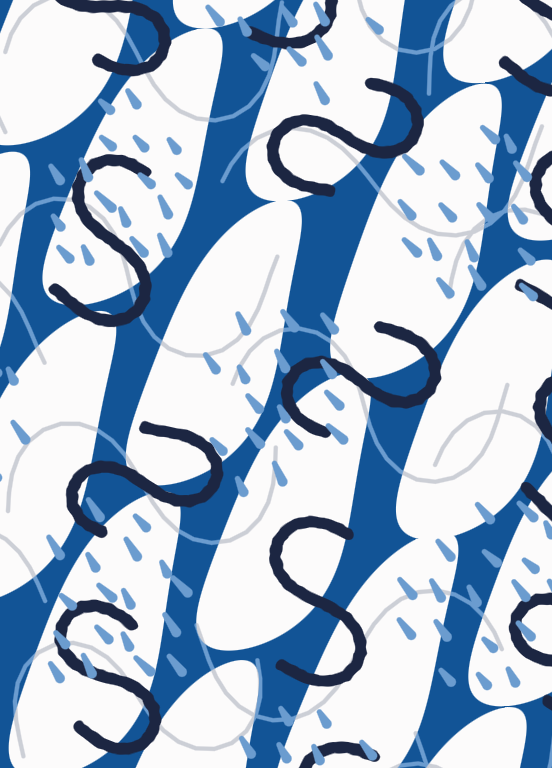
Reproduce this pattern procedurally as a Shadertoy shader.

```glsl
#define PAPER vec3(0.99, 0.985, 0.985)
#define BLUE vec3(0.07, 0.33, 0.59)
#define NAVY vec3(0.11, 0.15, 0.26)
#define GREY vec3(0.80, 0.81, 0.84)
#define SKY vec3(0.42, 0.61, 0.81)
#define BLOB_HEIGHT 0.185
#define BLOB_WIDTH 0.078
#define THICK 0.0076
#define THIN 0.0028
#define DASH_CELL 0.05
#define CLUSTER_RADIUS 0.115
#define STEPS 24

const float TAU = 6.2832;

vec2 hash2(vec2 p) {
    return fract(sin(vec2(dot(p, vec2(127.1, 311.7)), dot(p, vec2(269.5, 183.3)))) * 43758.5);
}

vec2 direction(float angle) { return vec2(cos(angle), sin(angle)); }

// x: distance to the segment, y: position along it
vec2 segment(vec2 p, vec2 a, vec2 b) {
    vec2 ab = b - a;
    float along = clamp(dot(p - a, ab) / dot(ab, ab), 0.0, 1.0);
    return vec2(length(p - a - ab * along), along);
}

float cover(float dist) {
    return clamp(0.5 - dist * iResolution.y / 1.3, 0.0, 1.0);
}

// Slanted beans with a heavy foot, on a skewed lattice
float blobField(vec2 p) {
    mat2 lattice = mat2(0.098, -0.221, 0.254, 0.154);
    vec2 origin = vec2(0.189, 0.776);
    vec2 base = round(inverse(lattice) * (p - origin));
    float field = 9.0;
    for (int j = -1; j <= 1; j++)
    for (int i = -1; i <= 1; i++) {
        vec2 id = base + vec2(i, j);
        vec2 rnd = hash2(id + 3.0) - 0.5;
        vec2 q = p - origin - lattice * id - 0.022 * rnd;
        float v = q.y / (BLOB_HEIGHT * (1.0 + 0.08 * rnd.x));
        float spine = q.y * (0.29 + 0.08 * rnd.y + 0.16 * v * v);
        float halfWidth = BLOB_WIDTH * (1.0 - 0.27 * v + 0.33 * v * v);
        float u = (q.x - spine) / halfWidth;
        field = min(field, u * u + v * v - 1.0);
    }
    return field;
}

// Curve whose heading swings from side to side
float meander(vec2 p, vec2 start, float heading, float swing, float len, float phase) {
    float dist = 9.0;
    vec2 a = start;
    for (int i = 0; i < STEPS; i++) {
        float t = (float(i) + 0.5) / float(STEPS);
        vec2 b = a + len / float(STEPS) * direction(heading + swing * cos(TAU * t + phase));
        dist = min(dist, segment(p, a, b).x);
        a = b;
    }
    return dist;
}

// One meander per cell of a staggered grid
float strokes(vec2 p, float cell, float heading, float swing, float len, float seed) {
    vec2 base = floor(p / cell);
    float dist = 9.0;
    for (int j = -1; j <= 1; j++)
    for (int i = -1; i <= 1; i++) {
        vec2 id = base + vec2(i, j);
        vec2 rnd = hash2(id + seed);
        vec2 shape = hash2(id + seed + 17.0);
        float stagger = 0.4 * (mod(id.x, 2.0) - 0.5);
        vec2 center = (id + 0.5 + vec2(0.0, stagger) + 0.25 * (rnd - 0.5)) * cell;
        float angle = heading + 0.5 * (shape.x - 0.5);
        float bend = swing * (0.85 + 0.35 * shape.y) * (rnd.x < 0.5 ? -1.0 : 1.0);
        vec2 start = center - 0.25 * len * direction(angle);
        dist = min(dist, meander(p, start, angle, bend, len, 0.9 * (rnd.y - 0.5)));
    }
    return dist;
}

// Round patches that hold the dashes, alternating between columns
bool inCluster(vec2 p) {
    float column = floor((p.x - 0.0325) / 0.235);
    float y = p.y + 0.06 - 0.265 * mod(column, 2.0);
    float row = floor(y / 0.53);
    vec2 shift = 0.05 * (hash2(vec2(column, row) + 41.0) - 0.5);
    vec2 q = vec2(p.x - 0.15 - 0.235 * column, y - 0.53 * (row + 0.5)) - shift;
    return length(q * vec2(1.0, 0.9)) < CLUSTER_RADIUS;
}

// Short tapered dashes leaning down to the right
float dashes(vec2 p) {
    vec2 base = floor(p / DASH_CELL);
    float dist = 9.0;
    for (int j = -1; j <= 1; j++)
    for (int i = -1; i <= 1; i++) {
        vec2 id = base + vec2(i, j);
        vec2 rnd = hash2(id + 7.0);
        vec2 center = (id + 0.5 + 0.6 * (rnd - 0.5)) * DASH_CELL;
        if (!inCluster(center)) continue;
        vec2 reach = (0.008 + 0.006 * rnd.y) * direction(-0.95 + 0.5 * (rnd.x - 0.5));
        vec2 s = segment(p, center - reach, center + reach);
        dist = min(dist, s.x - mix(0.0035, 0.0065, s.y));
    }
    return dist;
}

void mainImage(out vec4 fragColor, in vec2 fragCoord) {
    vec2 p = fragCoord / iResolution.y;
    float field = blobField(p);
    float blob = clamp(0.5 - field / max(fwidth(field), 1e-4), 0.0, 1.0);
    vec3 color = mix(BLUE, PAPER, blob);

    // Thin lines turn sky blue over the ground
    float thin = strokes(p, 0.28, 0.15, 1.25, 0.58, 5.0) - THIN;
    color = mix(color, mix(SKY, GREY, blob), cover(thin));

    // Thick lines with a slightly rough edge
    float rough = 0.0004 * (sin(p.x * 310.0 + 3.0 * sin(p.y * 170.0)) + sin(p.y * 370.0));
    float thick = strokes(p, 0.29, -2.0, 1.6, 0.43, 23.0) - THICK + rough;
    color = mix(color, NAVY, cover(thick));

    color = mix(color, SKY, cover(dashes(p)));
    fragColor = vec4(color, 1.0);
}
```
